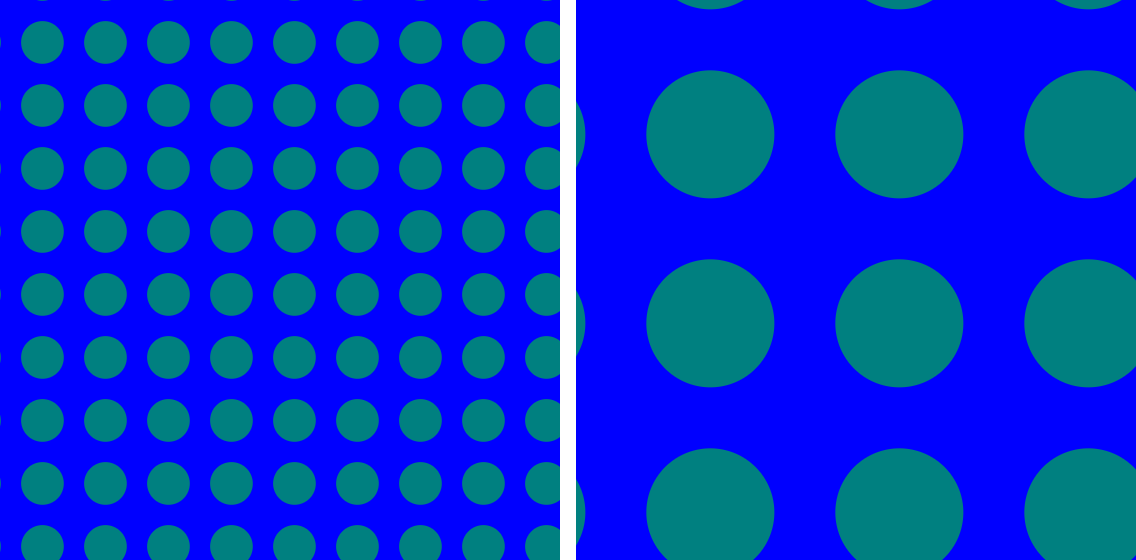
Left: the whole. Right: its middle third, enlarged.
This pattern is drawn by a WebGL 1 fragment shader. Its source:

```glsl
precision highp float;
// Teal polka dots on a square grid over a blue ground, cropped at the right and bottom.

uniform vec2 u_resolution;

const vec3 BLUE = vec3(0.0, 0.0, 1.0);
const vec3 TEAL = vec3(0.0, 0.502, 0.502);

const float PITCH = 0.1125;        // distance between dot centres
const float FIRST_CENTRE = 0.0758; // inset of the first dot from the top left
const float RADIUS = 0.0381;

// Offset from the centre of the nearest grid cell.
vec2 repeatGrid(vec2 p, float pitch) {
  return (fract(p / pitch + 0.5) - 0.5) * pitch;
}

float circleDistance(vec2 p, float radius) {
  return length(p) - radius;
}

// Coverage of a shape, softened across one pixel.
float fillShape(float dist, float pixel) {
  return clamp(0.5 - dist / pixel, 0.0, 1.0);
}

void main() {
  // Canvas units, measured from the top left corner.
  float size = min(u_resolution.x, u_resolution.y);
  vec2 p = vec2(gl_FragCoord.x, u_resolution.y - gl_FragCoord.y) / size;

  vec2 cell = repeatGrid(p - FIRST_CENTRE, PITCH);
  float dots = fillShape(circleDistance(cell, RADIUS), 1.0 / size);

  gl_FragColor = vec4(mix(BLUE, TEAL, dots), 1.0);
}
```
